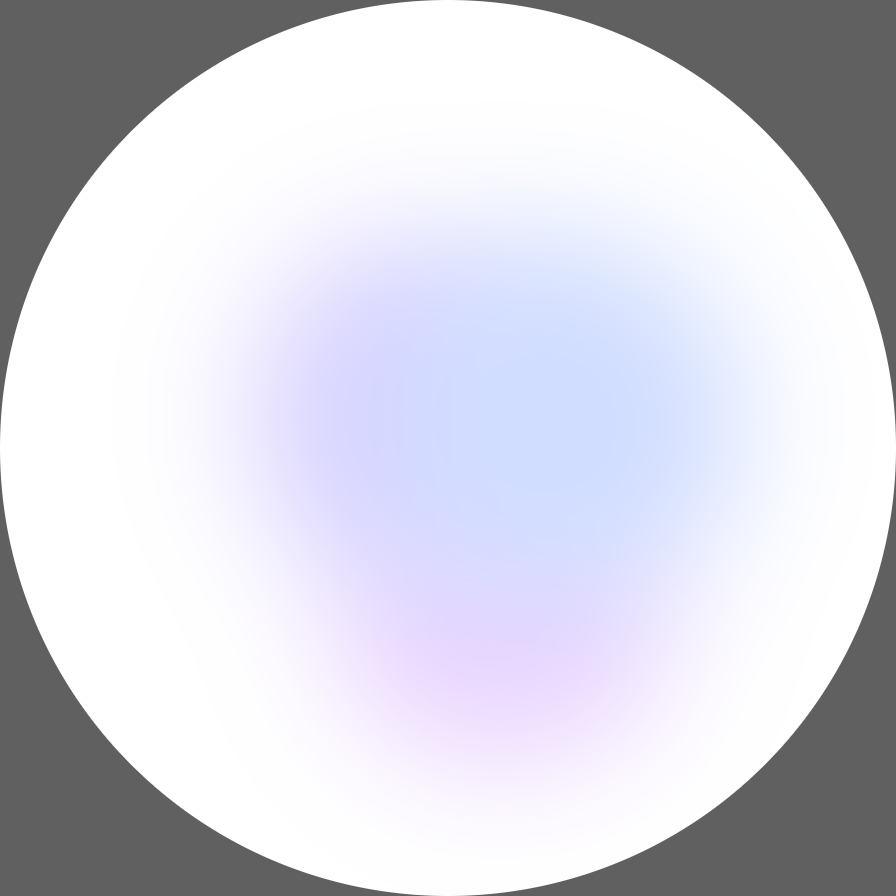
Reproduce this background procedurally as a WebGL 2 fragment shader.

```glsl
#version 300 es
precision highp float;
// A white disc on grey, holding three soft pastel glows: pink, violet and blue.
// Each glow is an ellipse whose signed distance is passed through a Gaussian
// edge profile; the glows are then layered over one another.

uniform vec2 u_resolution;
out vec4 outColor;

const vec3 GREY   = vec3(0.376);
const vec3 WHITE  = vec3(1.0);
const vec3 PINK   = vec3(0.918, 0.832, 1.0);
const vec3 VIOLET = vec3(0.852, 0.822, 1.0);
const vec3 BLUE   = vec3(0.815, 0.865, 1.0);

// Ellipses: centre in xy, radii in zw, as fractions of the canvas.
const vec4 PINK_SHAPE   = vec4(0.560, 0.297, 0.169, 0.143);
const vec4 VIOLET_SHAPE = vec4(0.443, 0.538, 0.154, 0.176);
const vec4 BLUE_SHAPE   = vec4(0.625, 0.531, 0.195, 0.195);

const float BLUR = 0.072;        // standard deviation of the soft edges
const float DISC_RADIUS = 0.5;

// Approximate signed distance to an ellipse centred on the origin.
float ellipseDistance(vec2 p, vec2 radii) {
    float k = length(p / radii);
    float slope = length(p / (radii * radii));
    return k * (k - 1.0) / max(slope, 1e-4);
}

// Coverage of a Gaussian-blurred edge, by a tanh fit of the normal integral.
float blurredEdge(float dist) {
    float x = clamp(dist / BLUR, -4.0, 4.0);
    return 0.5 - 0.5 * tanh(0.798 * (x + 0.0447 * x * x * x));
}

vec3 addGlow(vec3 base, vec3 tint, vec4 shape, vec2 p) {
    return mix(base, tint, blurredEdge(ellipseDistance(p - shape.xy, shape.zw)));
}

void main() {
    float side = min(u_resolution.x, u_resolution.y);
    vec2 p = (gl_FragCoord.xy - 0.5 * u_resolution) / side + 0.5;

    // Glows, from the lowest layer up
    vec3 color = addGlow(WHITE, PINK, PINK_SHAPE, p);
    color = addGlow(color, VIOLET, VIOLET_SHAPE, p);
    color = addGlow(color, BLUE, BLUE_SHAPE, p);

    // Disc with an antialiased rim
    float rim = (DISC_RADIUS - length(p - 0.5)) * side;
    outColor = vec4(mix(GREY, color, clamp(rim + 0.5, 0.0, 1.0)), 1.0);
}
```
